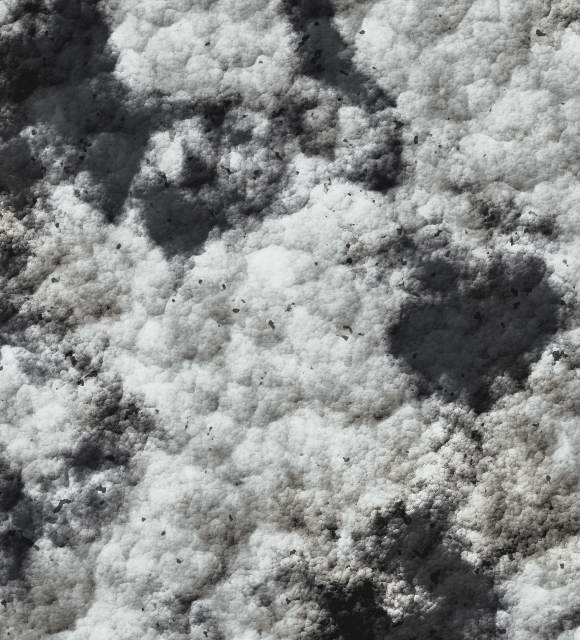
Reproduce this texture procedurally as a WebGL 2 fragment shader.

```glsl
#version 300 es
precision highp float;

uniform vec2 u_resolution;
out vec4 fragColor;

const vec2  SUN_DIR      = vec2(-0.53, 0.85);
const float CHUNK_FREQ   = 6.0;   // cells per canvas height, largest chunks
const float CHUNK_STEP   = 2.0;
const int   CHUNK_LAYERS = 6;
const float CHUNK_SHARP  = 18.0;  // crispness of the seams between chunks
const float CHUNK_RAGGED = 0.42;  // unevenness of the seams, in cells
const float TONE_GAIN    = 0.18;  // random tone of each chunk
const float LIGHT_GAIN   = 0.17;  // sunlit side against far side
const float CREASE_GAIN  = 0.09;  // darkening towards the seams
const float WARP_FREQ    = 9.0;
const float WARP_SIZE    = 0.20;  // in cells of each warp layer
const float BASE_TONE    = 0.635;
const float PIT_FREQ     = 6.0;
const float PIT_STRETCH  = 0.72;
const vec2  PIT_EDGE     = vec2(0.505, 0.670);
const float PIT_DEPTH    = 0.72;
const float DIRT_FREQ    = 3.2;
const float SPECK_FREQ   = 60.0;
const float SPECK_DEPTH  = 0.60;
const vec3  SNOW_TINT    = vec3(0.985, 1.006, 1.002);
const vec3  DIRT_TINT    = vec3(1.020, 1.002, 0.962);
const vec3  SHADE_TINT   = vec3(0.975, 0.990, 1.040);

vec3 hash3(vec2 cell) {
    vec3 q = fract(cell.xyx * vec3(0.1031, 0.1030, 0.0973));
    q += dot(q, q.yxz + 33.33);
    return fract((q.xxy + q.yzz) * q.zyx);
}

// Smooth value noise, two independent channels
vec2 noise2(vec2 p) {
    vec2 cell = floor(p), f = p - cell;
    f = f * f * (3.0 - 2.0 * f);
    vec2 low  = mix(hash3(cell).xy, hash3(cell + vec2(1.0, 0.0)).xy, f.x);
    vec2 high = mix(hash3(cell + vec2(0.0, 1.0)).xy, hash3(cell + 1.0).xy, f.x);
    return mix(low, high, f.y);
}

// Layered noise, mean 0.5
float layers(vec2 p, int count) {
    mat2 turn = 2.03 * mat2(0.80, 0.60, -0.60, 0.80);
    float sum = 0.0, total = 0.0, weight = 1.0;
    for (int i = 0; i < count; i++) {
        sum += weight * noise2(p).x;
        total += weight;
        weight *= 0.52;
        p = turn * p + vec2(13.7, 5.3);
    }
    return sum / total;
}

// Gentle displacement for the outlines of hollows
vec2 warp(vec2 p) {
    vec2 shift = (noise2(p * WARP_FREQ + 31.0) - 0.5) / WARP_FREQ;
    shift += (noise2(p * WARP_FREQ * 2.7 + 47.0) - 0.5) / (WARP_FREQ * 2.7);
    return p + 2.0 * WARP_SIZE * shift;
}

// One layer of lit cellular chunks, centred on zero
float chunk(vec2 p, vec2 sun) {
    p += CHUNK_RAGGED * (noise2(p * 1.7 + 5.0) - 0.5);
    p += 0.4 * CHUNK_RAGGED * (noise2(p * 4.3 + 11.0) - 0.5);
    vec2 cell = floor(p), f = p - cell;
    float lit = 0.0, total = 0.0;
    for (int y = -1; y <= 1; y++)
    for (int x = -1; x <= 1; x++) {
        vec2 o = vec2(x, y);
        vec3 h = hash3(cell + o);
        vec2 away = f - o - h.xy;
        float weight = exp(-CHUNK_SHARP * dot(away, away));
        lit += weight * (TONE_GAIN * (h.z - 0.5) + LIGHT_GAIN * dot(away, sun));
        total += weight;
    }
    float gap = -log(total) / CHUNK_SHARP;
    return lit / total - CREASE_GAIN * (gap - 0.26);
}

void main() {
    vec2 p = gl_FragCoord.xy / u_resolution.y;
    vec2 bent = warp(p);

    // Broad patches of dirty and clean snow
    float dirt = smoothstep(0.36, 0.62, layers(p * DIRT_FREQ + vec2(3.1, 8.4), 4));

    // Chunks from large lumps down to grains; clean snow is smoother
    mat2 turn = mat2(0.80, 0.60, -0.60, 0.80);
    vec2 q = p * CHUNK_FREQ, sun = SUN_DIR;
    float relief = 0.0;
    for (int i = 0; i < CHUNK_LAYERS; i++) {
        float fine = smoothstep(1.0, 4.0, float(i));
        float weight = mix(1.1, mix(0.45, 0.85, dirt), fine);
        relief += weight * chunk(q, sun);
        q = CHUNK_STEP * turn * q + vec2(17.3, 9.1);
        sun = turn * sun;
    }

    // Ragged hollows, longer down the slope
    vec2 along = vec2(0.60, -0.80);
    vec2 slope = vec2(dot(bent, along) * PIT_STRETCH, dot(bent, along.yx * vec2(-1.0, 1.0)));
    float hollow = layers(slope * PIT_FREQ + vec2(21.6, 40.2), 6) - 0.20 * relief;
    float pit = smoothstep(PIT_EDGE.x, PIT_EDGE.y, hollow);

    // Grit, denser in dirt and around the hollows
    float grit = layers(turn * p * SPECK_FREQ, 3);
    float nearPit = smoothstep(0.46, 0.60, hollow);
    float limit = 0.81 - 0.05 * dirt - 0.08 * nearPit;
    float speck = smoothstep(limit, limit + 0.08, grit);

    float tone = BASE_TONE + 0.09 * (0.5 - dirt) + relief;
    tone *= (1.0 - PIT_DEPTH * pit) * (1.0 - SPECK_DEPTH * speck);
    tone = min(tone, 0.74 + 0.20 * (1.0 - exp(-max(tone - 0.74, 0.0) / 0.20)));

    // Cool shade, warm dirt, cool bright snow
    float clean = smoothstep(0.45, 0.85, tone + 0.30 * (0.5 - dirt));
    vec3 tint = mix(DIRT_TINT, SNOW_TINT, clean);
    tint = mix(tint, SHADE_TINT, pit * (1.0 - 0.5 * dirt));
    fragColor = vec4(clamp(max(tone, 0.09) * tint, 0.0, 1.0), 1.0);
}
```
